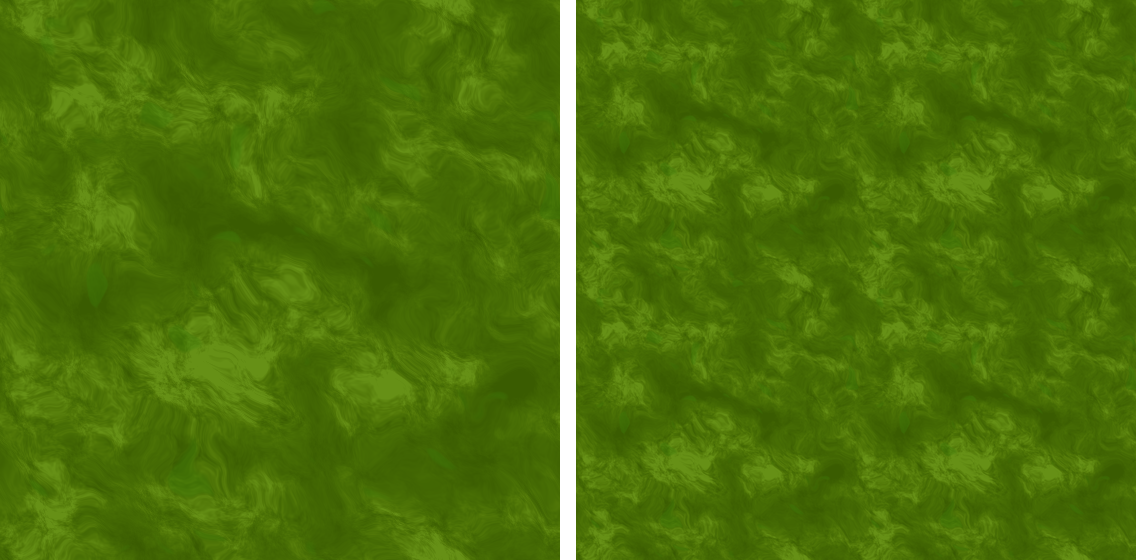
Left: one tile. Right: repeated 2 by 2.
This texture is drawn by a three.js fragment shader. Its source:

```glsl
varying vec2 vUv;

// Tones from deep shade to lit foliage
const vec3 SHADE = vec3(0.250, 0.390, 0.010);
const vec3 MOSS = vec3(0.280, 0.430, 0.018);
const vec3 LEAF = vec3(0.320, 0.470, 0.030);
const vec3 LIGHT = vec3(0.370, 0.530, 0.065);
const vec3 TINT = vec3(0.235, 0.475, 0.030);

const float BASE_REPEATS = 4.0;    // cells across the tile in the broadest layer
const float EXTRA_ROWS = 2.0;      // flattens the broad blotches
const float SLANT = 0.34;          // downward slope of the blotches
const int OCTAVES = 7;
const int BROAD_OCTAVES = 2;
const float AMPLITUDE = 0.63;
const float FALLOFF = 0.77;
const float WARP = 0.016;          // raggedness of the edges
const float SMOOTH_DETAIL = 0.45;  // fine detail kept in the shade
const float ROUGH_DETAIL = 1.35;   // fine detail in the light
const float FLECK_GAIN = 0.55;
const float TINT_GAIN = 0.4;

vec2 hash22(vec2 p) {
  vec3 q = fract(vec3(p.xyx) * vec3(0.1031, 0.1030, 0.0973));
  q += dot(q, q.yzx + 33.33);
  return fract((q.xx + q.yz) * q.zy);
}

// Wraps a cell of the slanted lattice and returns its unit gradient
vec2 gradient(vec2 cell, vec2 repeats, float shear, float seed) {
  cell -= floor((cell.x + 0.5) / repeats.x) * vec2(repeats.x, shear);
  cell.y -= floor((cell.y + 0.5) / repeats.y) * repeats.y;
  return normalize(hash22(cell + seed * 17.0) - 0.4999);
}

// Tiling gradient noise scaled to about unit variance
float noise(vec2 uv, vec2 repeats, float seed) {
  float shear = floor(repeats.y * SLANT);
  vec2 p = uv * repeats + vec2(0.0, shear * uv.x);
  vec2 cell = floor(p);
  vec2 f = p - cell;
  vec2 w = f * f * (3.0 - 2.0 * f);
  vec2 e = vec2(1.0, 0.0);
  float a = dot(gradient(cell, repeats, shear, seed), f);
  float b = dot(gradient(cell + e.xy, repeats, shear, seed), f - e.xy);
  float c = dot(gradient(cell + e.yx, repeats, shear, seed), f - e.yx);
  float d = dot(gradient(cell + e.xx, repeats, shear, seed), f - e.xx);
  return 4.73 * mix(mix(a, b, w.x), mix(c, d, w.x), w.y);
}

// Broad blotches plus detail that grows rougher in the light
float foliage(vec2 uv) {
  float tone = 0.0;
  float amplitude = AMPLITUDE;
  float repeats = BASE_REPEATS;
  float detail = 1.0;
  for (int i = 0; i < OCTAVES; i++) {
    if (i == BROAD_OCTAVES) {
      detail = mix(SMOOTH_DETAIL, ROUGH_DETAIL, smoothstep(-1.0, 0.9, tone));
    }
    vec2 cells = vec2(repeats, repeats + EXTRA_ROWS);
    tone += amplitude * detail * noise(uv, cells, float(i) + 1.0);
    amplitude *= FALLOFF;
    repeats *= 2.0;
  }
  return tone;
}

// Colour ramp over the tone, which is centred on zero
vec3 ramp(float tone) {
  vec3 color = mix(SHADE, MOSS, clamp((tone + 1.10) / 1.02, -0.7, 1.0));
  color = mix(color, LEAF, clamp((tone + 0.08) / 0.85, 0.0, 1.0));
  return mix(color, LIGHT, clamp((tone - 0.77) / 0.98, 0.0, 1.6));
}

void main() {
  // Two scales of warp break up the lattice
  vec2 uv = vUv;
  uv += WARP * vec2(noise(vUv, vec2(7.0), 11.0), noise(vUv, vec2(7.0), 12.0));
  uv += 0.3 * WARP * vec2(noise(vUv, vec2(23.0), 13.0), noise(vUv, vec2(23.0), 14.0));

  // Sparse pale flecks
  float tone = foliage(uv);
  float fleck = smoothstep(1.7, 2.2, noise(uv, vec2(18.0, 24.0), 15.0));
  tone += FLECK_GAIN * fleck;

  // Rare cooler leaves
  float leaf = smoothstep(1.8, 2.2, noise(uv, vec2(13.0, 15.0), 16.0));
  vec3 color = mix(ramp(tone), TINT, TINT_GAIN * leaf);
  gl_FragColor = vec4(color, 1.0);
}
```
